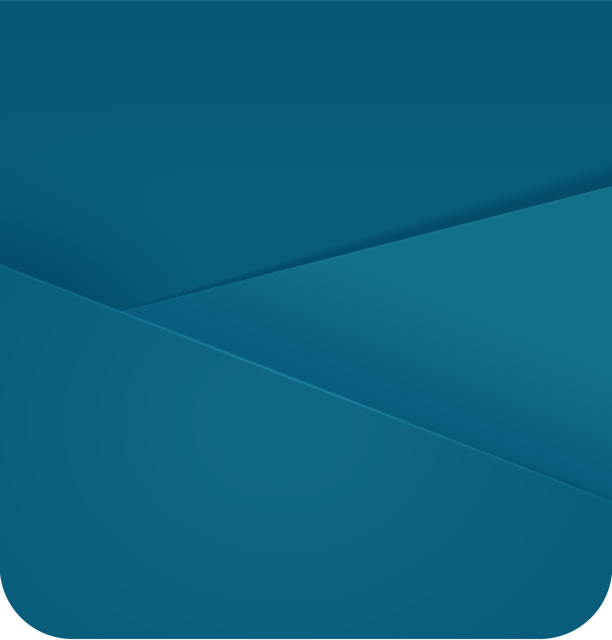
This background is drawn by a Shadertoy shader. Its source:

```glsl
// Layered teal paper: a dark upper sheet, a bright wedge on the right and a
// lower sheet, split by two slanted folds with soft shadows and a lit rim.
// Folds are straight lines; shading comes from the height above each fold.

// Coverage of the side where d is positive, softened over one pixel
float cover(float d, float pixel) {
    return smoothstep(-0.6 * pixel, 0.6 * pixel, d);
}

// Dark sheet: gentle vertical gradient with shadows above both folds
vec3 upperSheet(vec2 p, float aboveLong, float aboveShort) {
    vec3 color = mix(vec3(0.035, 0.365, 0.48), vec3(0.025, 0.34, 0.455),
                     smoothstep(0.65, 1.0, p.y));
    float cornerShade = exp(-pow(max(aboveLong, 0.0) / 0.10, 1.4))
                      * (1.0 - smoothstep(0.08, 0.40, p.x));
    color = mix(color, vec3(0.012, 0.295, 0.42), 0.9 * cornerShade);

    // The fold shadow fans out from the meeting point
    float spread = 0.003 + 0.058 * max(p.x - 0.195, 0.0);
    float foldShade = 1.0 - smoothstep(0.15, 1.0, aboveShort / spread);
    foldShade *= smoothstep(0.18, 0.23, p.x);
    return mix(color, vec3(0.01, 0.29, 0.41), 0.9 * foldShade);
}

// Bright wedge: blue beside the long fold, teal away from it
vec3 wedge(vec2 p, float aboveLong) {
    float lit = smoothstep(0.01, 0.23, aboveLong + 0.03 * (p.x - 0.5));
    vec3 color = mix(vec3(0.035, 0.37, 0.49), vec3(0.072, 0.44, 0.535), lit);
    float crease = exp(-max(aboveLong, 0.0) / 0.006) * smoothstep(0.5, 0.95, p.x);
    return color - vec3(0.02, 0.055, 0.06) * crease;
}

// Lower sheet: broad glow under the middle of the long fold
vec3 lowerSheet(vec2 p) {
    vec2 q = (p - vec2(0.44, 0.34)) / vec2(0.43, 0.36);
    return mix(vec3(0.028, 0.355, 0.475), vec3(0.06, 0.41, 0.515),
               exp(-dot(q, q)));
}

void mainImage(out vec4 fragColor, in vec2 fragCoord) {
    float pixel = 1.0 / iResolution.y;
    float aspect = iResolution.x * pixel;
    vec2 p = fragCoord * pixel;

    // Heights above the two folds
    float aboveLong = p.y - (0.587 - 0.387 * p.x);
    float aboveShort = p.y - (0.4655 + 0.255 * p.x);

    // Stack the sheets
    vec3 color = mix(wedge(p, aboveLong), upperSheet(p, aboveLong, aboveShort),
                     cover(aboveShort, pixel));
    color = mix(lowerSheet(p), color, cover(aboveLong, pixel));

    // Lit rim of the long fold, brightest left of the middle
    float rim = exp(-pow((aboveLong + 0.0015) / 0.0022, 2.0));
    float rimLight = 0.35 + 0.65 * exp(-pow((p.x - 0.45) / 0.25, 2.0));
    color += vec3(0.045, 0.10, 0.105) * rim * rimLight;

    // Faint rim on the short fold and along the top
    float shortRim = exp(-pow((aboveShort + 0.002) / 0.002, 2.0));
    color += vec3(0.01, 0.02, 0.02) * shortRim * cover(aboveLong, pixel);
    color += vec3(0.06, 0.09, 0.09) * smoothstep(0.9975, 0.9995, p.y);

    // Rounded lower corners over white
    float radius = 0.113;
    vec2 corner = vec2(abs(p.x - 0.5 * aspect) - 0.5 * aspect + radius,
                       radius + 0.002 - p.y);
    float outside = length(max(corner, 0.0)) - radius;
    color = mix(color, vec3(1.0), smoothstep(-0.4 * pixel, pixel, outside));

    fragColor = vec4(color, 1.0);
}
```
